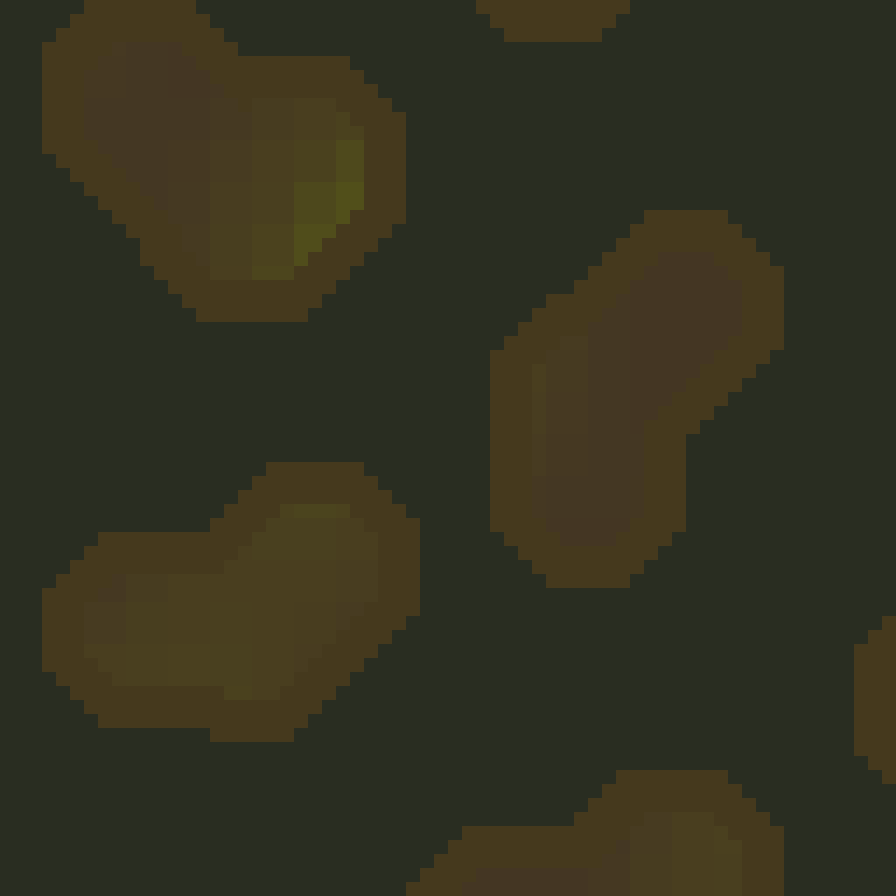
Give the GLSL for this pattern, as a WebGL 1 fragment shader.

```glsl
precision mediump float;
// Dark pixel-art camouflage: bent, chunky olive-brown blobs on deep green.
// Each blob is two capsules under an octagonal norm, scattered on staggered
// columns, sampled on a 64 x 64 grid; layered sines tint the blob interiors.

uniform vec2 u_resolution;

const float GRID = 64.0;
const float BLOCK = 3.0; // grid squares per tint block and rim width

vec2 hash2(vec2 p) {
  vec2 q = vec2(dot(p, vec2(12.7, 31.1)), dot(p, vec2(26.9, 18.3)));
  return fract(sin(q + 4.1) * 437.58);
}

float octagonNorm(vec2 p) {
  p = abs(p);
  return max(max(p.x, p.y), (p.x + p.y) * 0.7071);
}

// Octagonal distance from p to the segment running from the origin to tip
float armDistance(vec2 p, vec2 tip) {
  float along = clamp(dot(p, tip) / dot(tip, tip), 0.0, 1.0);
  return octagonNorm(p - tip * along);
}

// Signed distance to a blob with two arms in multiples of 45 degrees
float blobDistance(vec2 p, vec2 id) {
  vec2 shape = hash2(id + 7.3);
  vec2 size = hash2(id + 19.6);
  float angle = floor(shape.x * 8.0) * 0.785398;
  float bend = shape.y < 0.65 ? 1.570796 : 2.356194;
  vec2 shortArm = (0.06 + 0.06 * size.x) * vec2(cos(angle), sin(angle));
  vec2 longArm = (0.10 + 0.09 * size.y) * vec2(cos(angle + bend), sin(angle + bend));
  p += (shortArm + longArm) * 0.4; // balance the blob about its centre
  float radius = 0.105 + 0.03 * fract(size.x * 5.0 + size.y);
  return min(armDistance(p, shortArm) - radius,
             armDistance(p, longArm) - radius * 0.95);
}

// Nearest blob among the neighbouring cells
float blobField(vec2 p) {
  vec2 pitch = vec2(0.46, 0.58);
  float column = floor(p.x / pitch.x);
  float nearest = 1.0;
  for (int i = -1; i <= 1; i++) {
    float x = column + float(i);
    float stagger = 0.5 * mod(x, 2.0);
    float row = floor(p.y / pitch.y - stagger);
    for (int j = -1; j <= 1; j++) {
      vec2 id = vec2(x, row + float(j));
      vec2 centre = (id + vec2(0.5, 0.5 + stagger)) * pitch;
      centre += (hash2(id) - 0.5) * 0.08;
      nearest = min(nearest, blobDistance(p - centre, id));
    }
  }
  return nearest;
}

// Blocky blend from umber through khaki to moss
vec3 interiorColor(vec2 p) {
  float tone = sin(9.0 * p.x - 4.0 * p.y + 0.4)
             + 0.5 * sin(5.0 * p.x + 7.0 * p.y + 1.0);
  vec3 umber = vec3(0.265, 0.212, 0.138);
  vec3 khaki = vec3(0.285, 0.243, 0.122);
  vec3 moss = vec3(0.325, 0.325, 0.100);
  vec3 color = mix(umber, khaki, smoothstep(-0.7, 0.4, tone));
  return mix(color, moss, smoothstep(0.4, 1.5, tone));
}

void main() {
  vec2 uv = gl_FragCoord.xy / min(u_resolution.x, u_resolution.y);
  vec2 square = floor(uv * GRID);
  vec2 block = floor(square / BLOCK);

  float dist = blobField((square + 0.5) / GRID);
  vec3 ground = vec3(0.161, 0.176, 0.129);
  vec3 rim = vec3(0.270, 0.222, 0.114);

  vec3 color = dist < 0.0 ? rim : ground;
  if (dist < -BLOCK / GRID) {
    color = interiorColor((block + 0.5) * BLOCK / GRID);
  }
  gl_FragColor = vec4(color, 1.0);
}
```
